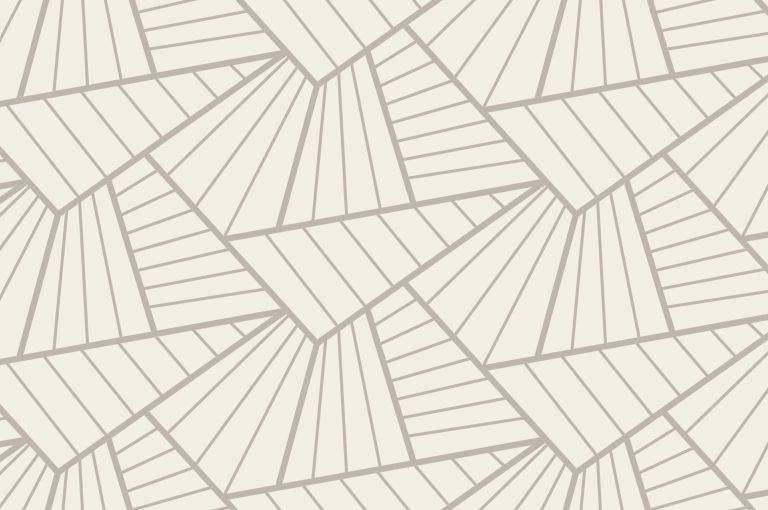
This pattern is drawn by a WebGL 1 fragment shader. Its source:

```glsl
precision highp float;
// Half-drop wallpaper of angular facets, each hatched with fans and rungs of thin lines.

uniform vec2 u_resolution;

const float CANVAS_WIDTH = 768.0;          // design units across the canvas
const vec2 PITCH = vec2(259.0, 258.0);     // column spacing, vertical repeat
const vec2 FIRST_CORNER = vec2(317.0, 85.5);
const float BOLD = 3.1;                    // half widths of the lines
const float FINE = 1.5;
const vec3 PAPER = vec3(0.945, 0.940, 0.886);
const vec3 INK = vec3(0.745, 0.718, 0.667);

float segment(vec2 p, vec2 a, vec2 b) {
  vec2 pa = p - a;
  vec2 ba = b - a;
  return length(pa - ba * clamp(dot(pa, ba) / dot(ba, ba), 0.0, 1.0));
}

// Lines joining edge a-b to edge c-d; x and y hold the fractions on each edge.
float rungs(vec2 p, vec2 a, vec2 b, vec2 c, vec2 d, vec2 start, vec2 stride, int count) {
  float nearest = 1e4;
  for (int i = 0; i < 7; i++) {
    if (i >= count) break;
    vec2 t = start + stride * float(i);
    nearest = min(nearest, segment(p, mix(a, b, t.x), mix(c, d, t.y)));
  }
  return nearest;
}

// Signed distance to one motif, with its lower corner at zero and y pointing down.
float motif(vec2 p) {
  vec2 corner = vec2(0.0);
  vec2 drop = vec2(0.0, PITCH.y);
  vec2 side = vec2(PITCH.x, -0.5 * PITCH.y);
  vec2 tip = vec2(228.0, -162.0);
  vec2 shoulder = vec2(-94.0, -104.0);
  vec2 branch = vec2(87.0, -61.0);
  vec2 brace = vec2(50.0, -35.5);
  vec2 floorLeft = shoulder + drop;
  vec2 floorRight = tip + drop;
  vec2 heel = mix(floorLeft, floorRight, 0.171);
  vec2 toe = mix(floorLeft, floorRight, 0.593);

  // Bold outlines
  float bold = segment(p, corner, branch - side - drop + 2.0 * vec2(0.0, side.y + 0.5 * PITCH.y));
  bold = min(bold, segment(p, corner, tip));
  bold = min(bold, segment(p, shoulder, tip));
  bold = min(bold, segment(p, corner, heel));
  bold = min(bold, segment(p, brace, toe));

  // Slanted band, left fan, middle fan, right ladder
  float fine = rungs(p, shoulder, tip, corner, tip, vec2(0.128, 0.096), vec2(0.1155, 0.122), 7);
  fine = min(fine, rungs(p, tip - side, corner, branch - side, floorLeft,
                         vec2(0.12, 0.27), vec2(0.28, 0.365), 3));
  fine = min(fine, rungs(p, corner, brace, heel, toe, vec2(0.18, 0.255), vec2(0.25, 0.25), 3));
  fine = min(fine, rungs(p, brace, toe, branch, floorRight,
                         vec2(0.12, 0.10), vec2(0.118, 0.127), 7));
  return min(bold - BOLD, fine - FINE);
}

// Nearest motif on the half-drop lattice.
float facets(vec2 p) {
  float column = floor(p.x / PITCH.x);
  float nearest = 1e4;
  for (int i = 0; i < 2; i++) {
    float k = column + float(i);
    vec2 q = p - vec2(k * PITCH.x, -0.5 * k * PITCH.y);
    q.y = mod(q.y + 195.0, PITCH.y) - 195.0;
    nearest = min(nearest, motif(q));
    nearest = min(nearest, motif(q + vec2(0.0, PITCH.y)));
  }
  return nearest;
}

void main() {
  float pixel = CANVAS_WIDTH / u_resolution.x;
  vec2 p = vec2(gl_FragCoord.x, u_resolution.y - gl_FragCoord.y) * pixel;
  float d = facets(p - FIRST_CORNER);
  float ink = 1.0 - smoothstep(-0.75 * pixel, 0.75 * pixel, d);
  gl_FragColor = vec4(mix(PAPER, INK, ink), 1.0);
}
```
